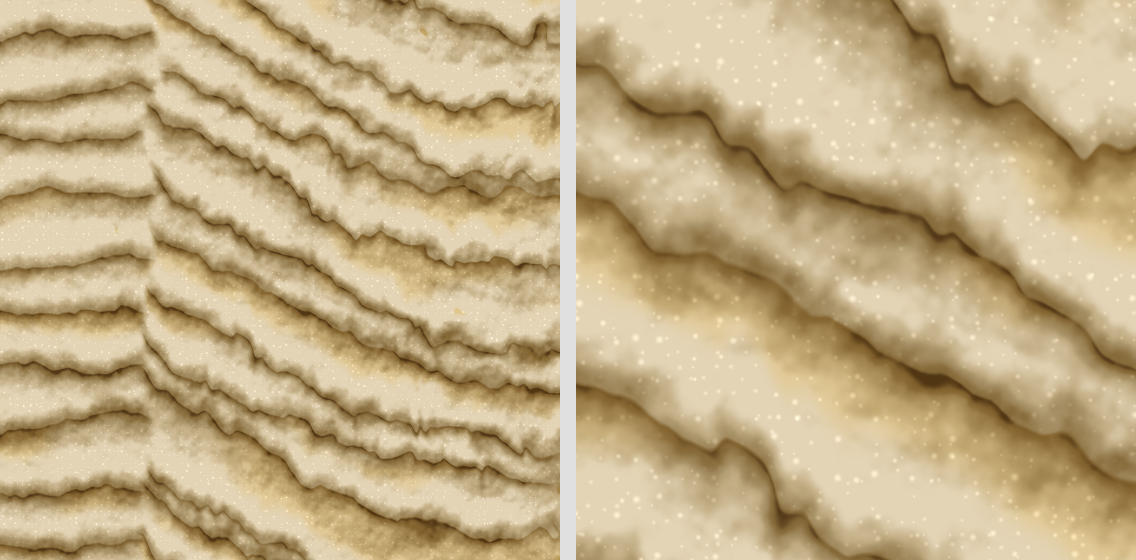
Left, the full canvas; right, a detail of the centre.
Give the GLSL for this texture, as a three.js fragment shader.

```glsl
varying vec2 vUv;

#define SPACING 0.1
#define SEAM_X 0.27
#define SLOPE_DROP 0.36
#define JAG 0.036
#define SHADOW_REACH 0.022
#define SHADOW_DEPTH 0.86
#define BUMP 1.35
#define CONTRAST 1.22
#define SPARKLE 0.14
#define YELLOW 0.65

float hash(vec2 p) {
  return fract(sin(dot(p, vec2(127.1, 311.7))) * 43758.5453);
}

float noise(vec2 p) {
  vec2 i = floor(p), f = fract(p);
  f = f * f * (3.0 - 2.0 * f);
  return mix(mix(hash(i), hash(i + vec2(1.0, 0.0)), f.x),
             mix(hash(i + vec2(0.0, 1.0)), hash(i + 1.0), f.x), f.y);
}

float fbm(vec2 p) {
  float sum = 0.0, gain = 0.5;
  for (int i = 0; i < 4; i++) {
    sum += gain * noise(p);
    p = mat2(1.6, 1.2, -1.2, 1.6) * p + 7.3;
    gain *= 0.5;
  }
  return sum;
}

// Height of the lower edge of one ridge; side is 0 for the flat left column
float ridgeEdge(float x, float id, float side) {
  float seed = id * 3.7 + side * 51.0;
  float base = (id - 1.5 + 0.4 * (hash(vec2(seed, 4.0)) - 0.5)) * SPACING;
  float sway = noise(vec2(x * 5.0, seed)) - 0.5;
  float teeth = 0.55 * noise(vec2(x * 32.0, seed + 0.5)) + 0.45 * noise(vec2(x * 68.0, seed)) - 0.5;
  if (side < 0.5) {
    float sag = abs(sin(x * 11.0 + 6.28 * hash(vec2(seed, 9.0))));
    return base - 0.02 * sag + 0.025 * sway + 0.5 * JAG * teeth;
  }
  float along = x - SEAM_X;
  float drop = SLOPE_DROP * (0.88 + 0.24 * hash(vec2(seed, 2.0))) * smoothstep(-0.3, 0.75, along);
  float lift = 0.06 * smoothstep(0.45, 0.75, along) * hash(vec2(seed, 6.0));
  float roundEnd = 0.04 * exp(-max(along + 0.015, 0.0) / 0.025);
  return base - drop + lift + roundEnd + 0.045 * sway + JAG * teeth;
}

// Overlapping ridges, each hanging over the one below; gives tone and height above the lip
vec2 ridges(vec2 p, float side) {
  vec2 result = vec2(0.6, 0.05);
  for (int i = 0; i < 17; i++) {
    float id = float(i);
    float d = p.y - ridgeEdge(p.x, id, side);
    float tone = 0.38 + 0.57 * smoothstep(0.0, 0.038, d) - 0.16 * smoothstep(0.06, 0.1, d);
    tone += 0.1 * (hash(vec2(id, side + 7.0)) - 0.5);
    result.x *= 1.0 - SHADOW_DEPTH * exp(-max(-d, 0.0) / SHADOW_REACH);
    result = mix(result, vec2(tone, d), smoothstep(-0.002, 0.003, d));
  }
  return result;
}

// Lumpy paste, rougher toward the right
float lumps(vec2 p) {
  return fbm(p * 16.0) * (0.3 + 0.5 * p.x) + 0.22 * fbm(p * 44.0);
}

// Small bright grains, one at most in each cell
float sparkles(vec2 p, float cells) {
  vec2 cell = floor(p * cells);
  vec2 spot = 0.3 + 0.4 * vec2(hash(cell), hash(cell + 19.0));
  float size = 0.15 + 0.15 * hash(cell + 41.0);
  float d = length(fract(p * cells) - spot);
  return step(0.65, hash(cell + 5.0)) * (1.0 - smoothstep(0.0, size, d));
}

// Scattered oily pits
float pits(vec2 p) {
  vec2 q = p * 16.0 + 0.6 * noise(p * 40.0);
  vec2 cell = floor(q);
  vec2 spot = 0.35 + 0.3 * vec2(hash(cell + 2.0), hash(cell + 8.0));
  float d = length(fract(q) - spot);
  return step(0.95, hash(cell + 13.0)) * (1.0 - smoothstep(0.08, 0.22, d));
}

vec3 pasteColor(float t) {
  vec3 c = mix(vec3(0.32, 0.22, 0.09), vec3(0.52, 0.41, 0.22), smoothstep(0.0, 0.25, t));
  c = mix(c, vec3(0.64, 0.55, 0.38), smoothstep(0.22, 0.5, t));
  c = mix(c, vec3(0.76, 0.68, 0.52), smoothstep(0.45, 0.7, t));
  return mix(c, vec3(0.89, 0.83, 0.71), smoothstep(0.64, 1.0, t));
}

void main() {
  // Clumps push the folds about, most at the right
  vec2 p = vUv;
  float rough = smoothstep(0.2, 1.0, p.x);
  vec2 push = vec2(noise(p * 26.0), noise(p * 26.0 + 31.0)) - 0.5;
  vec2 q = p + push * (0.008 + 0.026 * rough);

  // Left column and slanted folds meet at a ragged seam
  float seam = SEAM_X + 0.06 * (noise(vec2(3.0, p.y * 9.0)) - 0.5);
  float side = smoothstep(seam - 0.012, seam + 0.012, q.x);
  vec2 fold = mix(ridges(q, 0.0), ridges(q, 1.0), side);
  float breakup = rough * smoothstep(0.45, 0.65, fbm(p * 6.0 + 20.0));
  float tone = mix(fold.x, 0.66, 0.4 * breakup);

  // Light from above on the lumps
  float relief = lumps(p) - lumps(p + vec2(-0.003, 0.009));
  tone += BUMP * relief + 0.22 * (fbm(p * 9.0 + 40.0) - 0.45);
  tone += 0.07 * (noise(p * 170.0) - 0.5);
  tone = 0.55 + CONTRAST * (tone - 0.52);

  // Yellow hollows on the ledges
  float ledge = smoothstep(0.05, 0.08, fold.y);
  float hollow = ledge * smoothstep(0.38, 0.65, noise(p * vec2(6.0, 9.0) + 11.0));
  float pit = pits(p) * smoothstep(0.03, 0.05, fold.y);
  tone -= 0.13 * pit;
  vec3 color = pasteColor(clamp(tone, 0.0, 1.0));
  vec3 oily = color * vec3(0.99, 0.93, 0.75);
  color = mix(color, oily, clamp(YELLOW * hollow + pit, 0.0, 1.0));

  // Glinting grains
  float glint = sparkles(p, 85.0) + 0.7 * sparkles(p + 0.37, 130.0);
  color += SPARKLE * glint * smoothstep(0.1, 0.7, tone) * vec3(0.8, 0.85, 0.9);
  gl_FragColor = vec4(color, 1.0);
}
```
